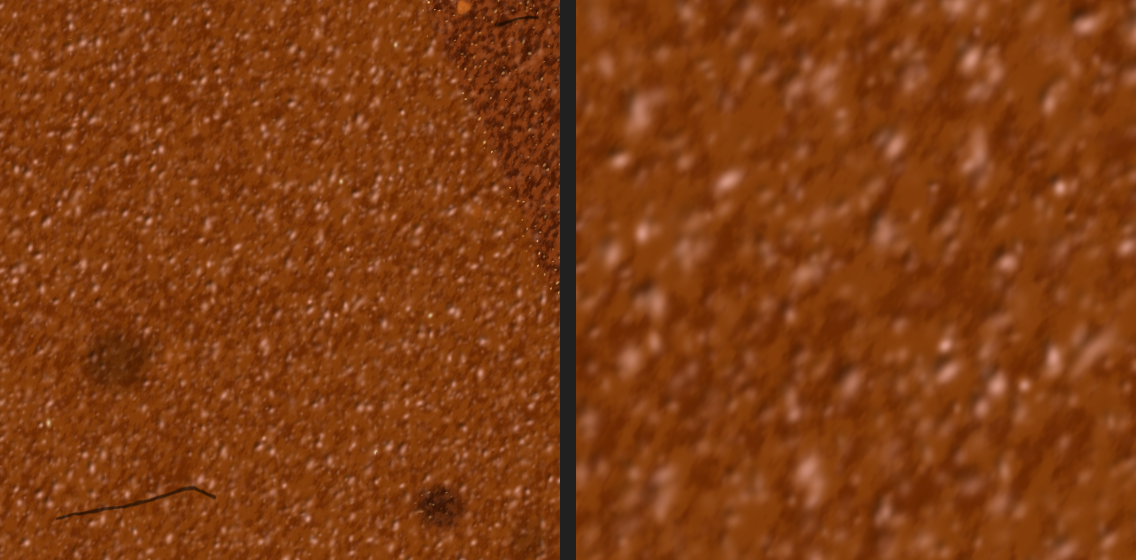
Left: the whole. Right: its middle third, enlarged.
Write a WebGL 1 fragment shader that draws this texture.

```glsl
precision highp float;
// Rust-brown pitted surface with slanted pink grains: two layers of jittered
// Gaussian flecks over stretched value noise, a coarse, sparkling corner at
// the upper right, a few stains, a gritty pit and thin wobbling cracks.

uniform vec2 u_resolution;

float hash(vec2 p) {
  return fract(sin(dot(p, vec2(127.1, 311.7))) * 43758.5453);
}

float noise(vec2 p) {
  vec2 i = floor(p), f = fract(p);
  f = f * f * (3.0 - 2.0 * f);
  return mix(mix(hash(i), hash(i + vec2(1.0, 0.0)), f.x),
             mix(hash(i + vec2(0.0, 1.0)), hash(i + 1.0), f.x), f.y);
}

float fbm(vec2 p) {
  return 0.55 * noise(p) + 0.3 * noise(p * 2.1 + 7.3) + 0.15 * noise(p * 4.3 + 3.1);
}

// Axes along and across the slanted grain
vec2 slant(vec2 p, float angle) {
  float c = cos(angle), s = sin(angle);
  return vec2(c * p.x + s * p.y, c * p.y - s * p.x);
}

// Scattered flecks: x = light, y = shadow beside the grain, z = rare glint
vec3 grains(vec2 p, float width, float seed) {
  vec2 cell = floor(p);
  vec3 clear = vec3(1.0);
  for (int y = -1; y <= 1; y++) {
    for (int x = -1; x <= 1; x++) {
      vec2 id = cell + vec2(float(x), float(y));
      vec2 k = id + seed;
      vec2 d = p - id - vec2(hash(k), hash(k + 31.7));
      float size = width * mix(0.7, 1.25, hash(k + 57.3));
      float angle = 1.05 + 1.3 * (hash(k + 83.9) - 0.5);
      float strength = hash(k + 19.1);
      strength *= strength;
      vec2 stretch = vec2(mix(1.1, 1.8, hash(k + 44.2)), 1.0) * size;
      vec2 q = slant(d, angle) / stretch;
      vec2 s = slant(d - size * vec2(-0.9, 1.2), angle) / stretch;
      float body = exp(-dot(q, q));
      float shade = exp(-dot(s, s)) * strength * step(0.45, hash(k + 66.6));
      float glint = body * body * step(0.985, hash(k + 92.4));
      clear *= 1.0 - vec3(body * strength, shade, glint);
    }
  }
  return 1.0 - clear;
}

float segment(vec2 p, vec2 a, vec2 b) {
  vec2 d = b - a;
  return length(p - a - d * clamp(dot(p - a, d) / dot(d, d), 0.0, 1.0));
}

float blob(vec2 p, vec2 center, float radius) {
  return 1.0 - smoothstep(0.35, 1.0, length(p - center) / radius);
}

void main() {
  vec2 p = gl_FragCoord.xy / u_resolution;
  vec2 wobble = vec2(fbm(p * 28.0), fbm(p * 28.0 + 40.0)) - 0.5;
  vec2 warped = p + 0.025 * wobble;

  // Brown ground with fine slanted mottling and broad tone changes
  vec2 along = slant(p, 1.05);
  float fine = fbm(along * vec2(65.0, 115.0));
  float broad = fbm(p * 7.0 + 11.0);
  float tone = smoothstep(0.2, 0.68, fine + 0.3 * (broad - 0.5));
  vec3 color = mix(vec3(0.425, 0.16, 0.005), vec3(0.525, 0.24, 0.035), tone);

  // Soft stains and one faint orange patch
  float stain = blob(warped, vec2(0.205, 0.355), 0.075)
              + 0.5 * blob(warped, vec2(0.27, 0.375), 0.04)
              + 0.6 * blob(warped, vec2(0.945, 0.035), 0.05);
  color *= 1.0 - 0.24 * stain;
  color += vec3(0.08, 0.05, 0.02) * (blob(warped, vec2(0.855, 0.62), 0.022)
         + 0.5 * blob(warped, vec2(0.30, 0.36), 0.045));

  // Pink grains, small and dim below large and bright
  vec3 small = grains(p * 82.0, 0.28, 3.0);
  vec3 large = grains(p * 41.0 + 0.5, 0.2, 171.0);
  float light = 1.0 - (1.0 - 0.42 * small.x) * (1.0 - large.x);
  light *= (0.75 + 0.5 * broad) * (1.0 - 0.5 * min(stain, 1.0));
  color *= 1.0 - 0.4 * large.y - 0.18 * small.y;
  color = mix(color, vec3(0.84, 0.59, 0.51), min(light, 1.0));
  color = mix(color, vec3(0.95, 0.88, 0.72), 0.75 * large.z * step(0.55, broad));

  // Coarse corner beyond a slanted edge, and the pit near the bottom
  float edge = (warped.x - 0.75 - 0.455 * (1.0 - warped.y)) * 0.91;
  float corner = smoothstep(-0.012, 0.018, edge);
  float rim = exp(-pow((edge - 0.008) / 0.022, 2.0));
  float pit = blob(warped, vec2(0.785, 0.093), 0.062);
  float rough = max(corner, pit);
  vec3 grit = grains(slant(p, -0.3) * 88.0, 0.27, 311.0);
  float relief = smoothstep(0.25, 0.7, fbm(along * vec2(85.0, 140.0) + 23.0));
  vec3 coarse = mix(vec3(0.27, 0.08, 0.01), vec3(0.53, 0.23, 0.07), relief);
  coarse = mix(coarse, vec3(0.72, 0.43, 0.25), 0.5 * light);
  coarse *= (1.0 - 0.45 * grit.y) * (1.0 - 0.3 * pit);
  color = mix(color, coarse, 0.85 * rough);
  float sparkle = smoothstep(0.35, 0.95, grit.x) * max(0.5 * rough, 0.9 * rim);
  color = mix(color, vec3(0.91, 0.76, 0.49), sparkle);
  color = mix(color, vec3(0.85, 0.46, 0.15), 0.7 * blob(warped, vec2(0.828, 0.982), 0.014));

  // Thin dark cracks
  vec2 c = p + 0.012 * wobble;
  float crack = segment(c, vec2(0.104, 0.073), vec2(0.24, 0.10));
  crack = min(crack, segment(c, vec2(0.24, 0.10), vec2(0.345, 0.13)));
  crack = min(crack, segment(c, vec2(0.345, 0.13), vec2(0.385, 0.112)));
  crack = min(crack, segment(c, vec2(0.885, 0.958), vec2(0.957, 0.967)));
  color *= 1.0 - 0.55 * (1.0 - smoothstep(0.0008, 0.0048, crack));

  gl_FragColor = vec4(color, 1.0);
}
```
